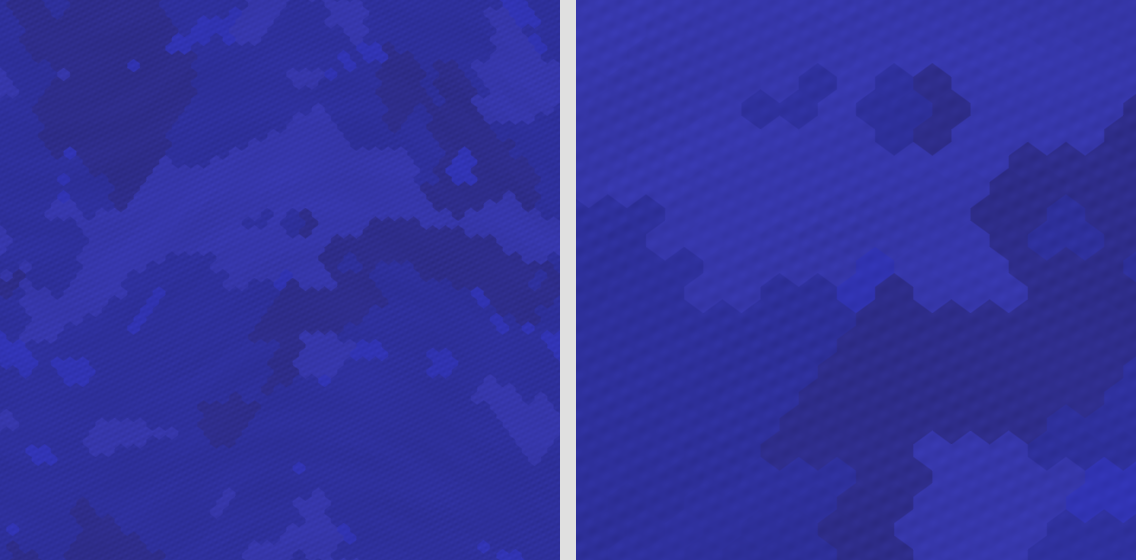
Left: the whole. Right: its middle third, enlarged.
This texture is drawn by a WebGL 2 fragment shader. Its source:

```glsl
#version 300 es
precision highp float;
// Draws a deep blue camouflage of large patches with stepped hexagonal edges.
// Wrapping gradient noise picks a tone for each cell of a staggered grid,
// and a fine slanted weave of short dashes covers the whole surface.

uniform vec2 u_resolution;
out vec4 fragColor;

const float TAU = 6.2831853;
const vec2 GRID = vec2(44.0, 64.0); // columns and rows; rows stay even to wrap

const vec3 BASE = vec3(0.180, 0.187, 0.607);
const vec3 DARK = vec3(0.181, 0.176, 0.543);
const vec3 LIGHT = vec3(0.212, 0.215, 0.667);
const vec3 BRIGHT = vec3(0.192, 0.202, 0.700);

// Integer hash to the range 0..1
float hash(ivec2 cell, int seed) {
  uint h = uint(cell.x) * 1597u + uint(cell.y) * 51749u + uint(seed) * 7919u;
  h = (h ^ (h >> 15)) * 73244475u;
  h = (h ^ (h >> 13)) * 73244475u;
  h ^= h >> 16;
  return float(h & 65535u) / 65536.0;
}

float cornerSlope(vec2 corner, vec2 offset, vec2 period, int seed) {
  float angle = TAU * hash(ivec2(mod(corner, period)), seed);
  return dot(vec2(cos(angle), sin(angle)), offset);
}

// Gradient noise that repeats once over the unit square
float noise(vec2 uv, vec2 period, int seed) {
  vec2 p = uv * period;
  vec2 i = floor(p);
  vec2 f = p - i;
  vec2 w = f * f * f * (f * (f * 6.0 - 15.0) + 10.0);
  vec2 e = vec2(1.0, 0.0);
  float low = mix(cornerSlope(i, f, period, seed),
                  cornerSlope(i + e.xy, f - e.xy, period, seed), w.x);
  float high = mix(cornerSlope(i + e.yx, f - e.yx, period, seed),
                   cornerSlope(i + e.xx, f - e.xx, period, seed), w.x);
  return mix(low, high, w.y);
}

float fbm(vec2 uv, vec2 period, int seed) {
  float sum = 0.0;
  float amp = 1.0;
  for (int k = 0; k < 4; k++) {
    sum += amp * noise(uv, period, seed + k);
    period *= 2.0;
    amp *= 0.5;
  }
  return sum;
}

// Flat colour of the cell with the given centre
vec3 cellColor(vec2 centre) {
  vec2 bent = centre + vec2(0.0, 0.09 * sin(TAU * (centre.x + 0.15)));
  float darkField = fbm(bent, vec2(3.0, 3.0), 11);
  float lightField = fbm(bent, vec2(3.0, 4.0), 37);
  float brightField = fbm(bent, vec2(6.0, 8.0), 71);

  vec3 color = BASE;
  if (darkField > 0.17) color = DARK;
  if (brightField > 0.40) color = BRIGHT;
  if (lightField > 0.18) color = LIGHT;

  // Faint streaks inside each patch
  float streak = noise(bent, vec2(7.0, 23.0), 93);
  return color * (1.0 + 0.045 * streak);
}

// Nearest two cells, blended across their shared edge
vec3 hexPatches(vec2 uv, float pixel) {
  vec2 first = vec2(0.0);
  vec2 second = vec2(0.0);
  float d1 = 9.0;
  float d2 = 9.0;
  float baseRow = floor(uv.y * GRID.y);
  for (int j = -1; j <= 1; j++) {
    float row = baseRow + float(j);
    float shift = 0.5 * mod(row, 2.0);
    float baseCol = floor(uv.x * GRID.x - shift);
    for (int i = -1; i <= 1; i++) {
      vec2 centre = (vec2(baseCol + float(i) + shift, row) + 0.5) / GRID;
      float d = distance(uv, centre);
      if (d < d1) {
        d2 = d1;
        second = first;
        d1 = d;
        first = centre;
      } else if (d < d2) {
        d2 = d;
        second = centre;
      }
    }
  }
  float edge = dot(0.5 * (first + second) - uv, normalize(second - first));
  return mix(cellColor(fract(second)), cellColor(fract(first)),
             smoothstep(-pixel, pixel, edge));
}

// Rows of short dashes rising to the right, -1..1
float weave(vec2 uv) {
  float lines = sin(TAU * dot(uv, vec2(-44.0, 88.0)));
  float breaks = sin(TAU * dot(uv, vec2(88.0, 40.0)));
  return lines * (0.6 + 0.4 * breaks);
}

void main() {
  vec2 uv = gl_FragCoord.xy / u_resolution;
  vec3 color = hexPatches(uv, 1.0 / u_resolution.y);
  float strength = 1.0 + 0.6 * noise(uv, vec2(12.0, 16.0), 123);
  color += strength * weave(uv) * vec3(0.009, 0.010, 0.024);
  fragColor = vec4(color, 1.0);
}
```
